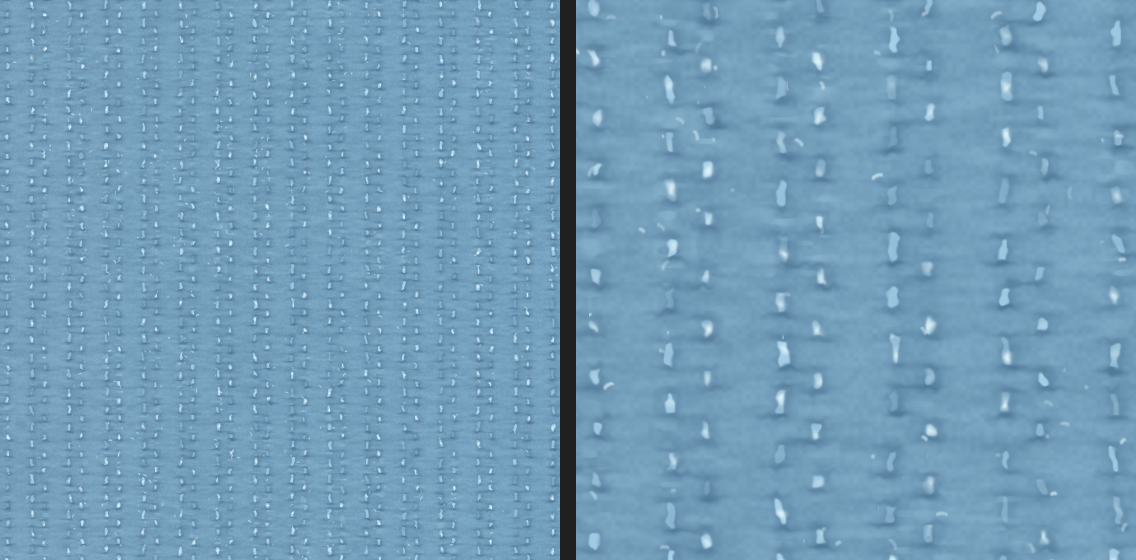
Left, the full canvas; right, a detail of the centre.
Write a WebGL 1 fragment shader that draws this texture.

```glsl
precision highp float;

uniform vec2 u_resolution;

const vec2 REPEATS = vec2(15.06, 31.85);
const vec2 ORIGIN = vec2(0.47, 0.0);
const float LEFT_COLUMN = 0.333;
const float RIGHT_COLUMN = 0.667;

const vec3 BODY = vec3(0.474, 0.645, 0.756);
const vec3 SHADE = vec3(0.422, 0.592, 0.704);
const vec3 DARK = vec3(0.295, 0.455, 0.580);
const vec3 PALE = vec3(0.545, 0.715, 0.815);
const vec3 GLOSS = vec3(0.660, 0.825, 0.920);
const vec3 SPARK = vec3(0.900, 0.970, 0.990);

float hash(vec2 p) {
  vec3 q = fract(p.xyx * 0.1031);
  q += dot(q, q.yzx + 33.33);
  return fract((q.x + q.y) * q.z);
}

vec2 hash2(vec2 p) {
  return vec2(hash(p), hash(p + 57.3));
}

float noise(vec2 p) {
  vec2 i = floor(p);
  vec2 f = fract(p);
  f = f * f * (3.0 - 2.0 * f);
  return mix(mix(hash(i), hash(i + vec2(1.0, 0.0)), f.x),
             mix(hash(i + vec2(0.0, 1.0)), hash(i + 1.0), f.x), f.y);
}

float blob(vec2 d, vec2 size) {
  vec2 q = d / size;
  return exp(-dot(q, q));
}

// Coverage of an upright rounded bar.
float bar(vec2 d, float halfLength, float radius, float soft) {
  d.y -= clamp(d.y, -halfLength, halfLength);
  return 1.0 - smoothstep(-soft, soft, length(d) - radius);
}

// One stitch column: x = gloss, y = spark, z = shadow.
vec3 stitches(vec2 weave, float column, float phase, float halfLength, float soft) {
  vec2 q = weave - vec2(column, phase) + 0.5;
  vec2 id = floor(q) + column * 91.0;
  vec2 d = (fract(q) - 0.5) / REPEATS;
  vec2 wobble = hash2(id) - 0.5;
  d -= wobble * vec2(0.0030, 0.0050);
  d.x += d.y * (hash(id + 8.1) - 0.5) * 0.4;

  float strength = hash(id + 19.7);
  float len = halfLength * mix(0.55, 1.15, hash(id + 31.4));
  float radius = mix(0.0017, 0.0027, hash(id + 37.6));
  float gloss = bar(d, len, radius, soft) * mix(0.25, 0.95, strength);
  vec2 sparkAt = vec2(0.0003, len * 1.3 * (hash(id + 43.9) - 0.6));
  float spark = blob(d - sparkAt, vec2(0.0023, 0.0031));
  spark *= smoothstep(0.25, 0.95, hash(id + 47.3));

  // Hollow around the thread and pinched weft at both ends.
  float depth = mix(0.6, 1.1, hash(id + 61.8));
  float shadow = 0.75 * blob(d - vec2(0.0014, -0.0008), vec2(0.0054, len + 0.0048));
  vec2 pinch = vec2(0.0095, 0.0023);
  shadow += 0.55 * blob(d - vec2(wobble.y * 0.009, len + 0.0042), pinch);
  shadow += 0.80 * blob(d - vec2(wobble.x * 0.009, -len - 0.0042), pinch);
  return vec3(gloss, spark, shadow * depth);
}

// Short stray flecks, more frequent beside the stitches.
float flecks(vec2 p, float density, float soft) {
  vec2 q = p * 95.0;
  vec2 id = floor(q);
  vec2 d = (fract(q) - 0.5 - (hash2(id + 3.7) - 0.5) * 0.4) / 95.0;
  float angle = hash(id + 71.2) * 3.1416;
  float c = cos(angle);
  float s = sin(angle);
  d = mat2(c, -s, s, c) * d;
  d.x += d.y * d.y * 70.0;
  float present = step(1.0 - density, hash(id + 11.9));
  float len = 0.0026 * hash(id + 23.1);
  return present * bar(d, len, 0.0010, soft) * mix(0.3, 1.0, hash(id + 5.5));
}

void main() {
  float side = min(u_resolution.x, u_resolution.y);
  vec2 p = gl_FragCoord.xy / side;
  float soft = max(0.8 / side, 0.0010);

  // Ragged fibres bend the weave slightly.
  vec2 bend = vec2(noise(p * 230.0), noise(p * 230.0 + 41.0)) - 0.5;
  vec2 weave = (p + 0.0030 * bend) * REPEATS + ORIGIN;

  // Distance across the column pair, zero midway between its threads.
  float across = abs(fract(weave.x) - 0.5);
  float gutter = 1.0 - smoothstep(0.14, 0.30, across);
  float nearThread = exp(-pow((across - 0.167) / 0.12, 2.0));

  // Broad tone, horizontal weft streaks and fine grain.
  float broad = noise(p * 5.0 + 4.0);
  float streak = noise(p * vec2(52.0, 215.0));
  float grain = noise(p * 360.0 + 17.0);
  float tone = 0.72 + 0.22 * (broad - 0.5) + 0.95 * (streak - 0.5);
  tone += 0.65 * (grain - 0.5) - 0.20 * gutter;
  tone += 0.12 * cos(6.2832 * (weave.y - 0.3));
  vec3 color = mix(SHADE, BODY, clamp(tone, -0.4, 1.4));
  color += vec3(-0.012, 0.0, 0.008) * (p.x - 0.5);

  // Pale scuffs on the raised weft.
  float worn = smoothstep(0.30, 0.75, noise(p * 9.0 + 31.0));
  float ridge = smoothstep(0.52, 0.82, noise(p * vec2(85.0, 230.0) + 63.0));
  color = mix(color, PALE, ridge * (0.15 + 0.65 * nearThread) * (0.4 + 0.6 * worn));

  // Staggered pair of stitch columns.
  vec3 left = stitches(weave, LEFT_COLUMN, 0.56, 0.0050, soft);
  vec3 right = stitches(weave, RIGHT_COLUMN, 0.06, 0.0026, soft);
  vec3 thread = left + right;
  color = mix(color, DARK, min(thread.z * 0.72, 0.85));
  color = mix(color, GLOSS, min(thread.x, 1.0));
  color = mix(color, SPARK, min(thread.y * 0.9, 1.0));

  float density = 0.015 + nearThread * (0.05 + 0.15 * worn);
  color = mix(color, SPARK, 0.65 * flecks(p, density, soft));

  gl_FragColor = vec4(color, 1.0);
}
```
